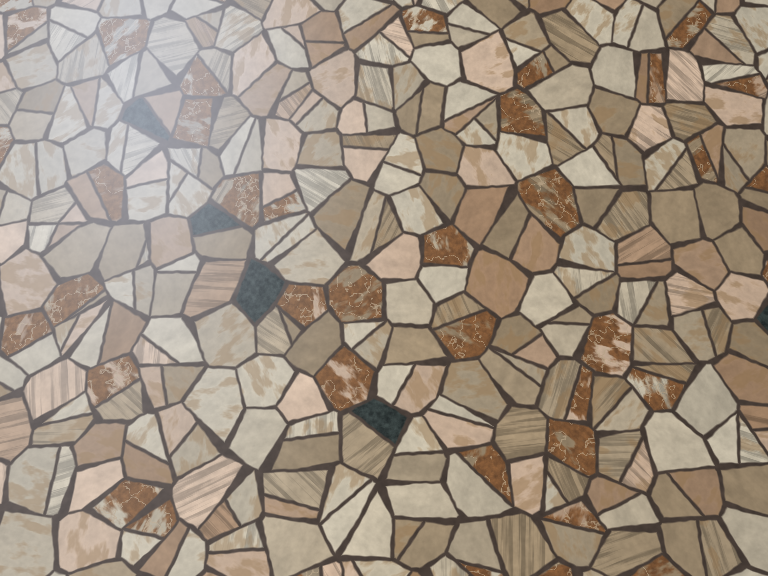
This texture is drawn by a WebGL 2 fragment shader. Its source:

```glsl
#version 300 es
precision highp float;

uniform vec2 u_resolution;
out vec4 fragColor;

vec3 hash3(vec2 p) {
    vec3 q = fract(p.xyx * vec3(0.1031, 0.1030, 0.0973));
    q += dot(q, q.yxz + 33.33);
    return fract((q.xxy + q.yzz) * q.zyx);
}

float noise(vec2 p) {
    vec2 i = floor(p), f = fract(p);
    f = f * f * (3.0 - 2.0 * f);
    float low = mix(hash3(i).x, hash3(i + vec2(1, 0)).x, f.x);
    float high = mix(hash3(i + vec2(0, 1)).x, hash3(i + vec2(1, 1)).x, f.x);
    return mix(low, high, f.y);
}

float fbm(vec2 p) {
    float sum = 0.0, amp = 0.5;
    for (int i = 0; i < 4; i++) {
        sum += amp * noise(p);
        p = mat2(1.6, 1.2, -1.2, 1.6) * p + 7.3;
        amp *= 0.5;
    }
    return sum / 0.9375;
}

vec2 direction(float turn) {
    return vec2(cos(6.2832 * turn), sin(6.2832 * turn));
}

vec2 site(vec2 cell) {
    return cell + 0.5 + 0.86 * (hash3(cell).xy - 0.5);
}

// Returns the inset distance to the stone's edge, and the stone's id
vec3 paving(vec2 p) {
    vec2 base = floor(p), cell = base;
    float nearest = 1e3;
    for (int y = -2; y <= 2; y++)
    for (int x = -2; x <= 2; x++) {
        vec2 c = base + vec2(x, y), r = site(c) - p;
        if (dot(r, r) < nearest) {
            nearest = dot(r, r);
            cell = c;
        }
    }

    // Straight edges, tilted a little so that the joints taper
    vec2 centre = site(cell);
    float edge = 1e3;
    for (int y = -2; y <= 2; y++)
    for (int x = -2; x <= 2; x++) {
        if (x == 0 && y == 0) continue;
        vec2 c = cell + vec2(x, y), s = site(c);
        vec2 normal = normalize(s - centre), toMid = 0.5 * (s + centre) - p;
        vec3 r = hash3(cell * 7.0 + c * 3.0 + 11.0);
        vec2 tilted = normalize(normal + (r.x - 0.5) * 0.34 * vec2(-normal.y, normal.x));
        edge = min(edge, dot(toMid, normal) - 0.024);
        edge = min(edge, dot(toMid, tilted) - 0.02 - 0.03 * r.y);
    }

    // Some stones are broken in two
    vec3 cut = hash3(cell + 71.7);
    vec2 id = cell;
    if (cut.x < 0.42) {
        float side = dot(p - centre, direction(cut.y)) + 0.2 * (cut.z - 0.5);
        edge = min(edge, abs(side) - 0.032);
        id += side > 0.0 ? 0.37 : 0.0;
    }
    return vec3(edge, id);
}

vec3 stoneColor(vec2 p, vec2 id, float warmth) {
    vec3 kind = hash3(id * 3.7 + 19.1), tone = hash3(id * 5.3 + 43.7);
    vec2 along = direction(kind.z);
    vec2 q = vec2(dot(p, along), dot(p, vec2(-along.y, along.x))) + 40.0 * tone.xy;
    float cloud = fbm(q * vec2(2.5, 5.0));
    float grain = fbm(q * 13.0);

    float tan_ = smoothstep(0.3, 1.05, tone.x + warmth);
    vec3 color = mix(vec3(0.79, 0.75, 0.665), vec3(0.61, 0.535, 0.43), tan_);
    color = mix(color, color * vec3(1.03, 0.95, 0.93), step(0.72, tone.z));
    color *= 0.91 + 0.13 * tone.y;
    color *= 0.85 + 0.2 * cloud + 0.1 * grain;

    // Sedimentary bands
    float band = fbm(q * vec2(0.8, 14.0));
    color *= 1.0 - 0.22 * step(0.76, tone.y) * smoothstep(0.4, 0.7, band);

    // Ochre stains and rust marble with pale veins
    float stain = smoothstep(0.48, 0.68, cloud) * step(0.5, kind.x);
    color = mix(color, vec3(0.56, 0.45, 0.32), 0.55 * stain);
    if (kind.y > 0.91 - 0.08 * warmth) {
        vec3 rust = mix(vec3(0.36, 0.25, 0.17), vec3(0.58, 0.40, 0.25), grain);
        color = mix(color, rust, smoothstep(0.3, 0.5, cloud));
        float vein = abs(fbm(q * 3.5 + 9.0) - 0.5);
        color = mix(color, vec3(0.72, 0.64, 0.53), 0.7 * (1.0 - smoothstep(0.0, 0.035, vein)));
    }
    // Rare dark green stones
    if (kind.y < 0.018) color = mix(vec3(0.10, 0.12, 0.12), vec3(0.27, 0.31, 0.30), grain);
    return color;
}

void main() {
    vec2 uv = gl_FragCoord.xy / u_resolution.y;
    float aspect = u_resolution.x / u_resolution.y;

    // The floor recedes towards the top
    float density = 10.0 + 4.5 * uv.y;
    vec2 p = vec2((uv.x - 0.5 * aspect) * density, 10.0 * uv.y + 2.25 * uv.y * uv.y) + 23.0;
    vec2 rough = vec2(noise(p * 9.0), noise(p * 9.0 + 31.0)) - 0.5;
    vec3 stone = paving(p + 0.025 * rough);

    float warmth = 0.22 * smoothstep(0.35, 1.25, uv.x);
    float soft = max(1.1 * density / u_resolution.y, 0.018);
    vec3 grout = vec3(0.275, 0.235, 0.21) * (0.85 + 0.3 * fbm(p * 8.0));
    vec3 color = mix(grout, stoneColor(p, stone.yz, warmth), smoothstep(-soft, soft, stone.x));

    // Cool window light reflected at the upper left
    vec2 g = (uv - vec2(0.3, 0.84)) / vec2(0.3, 0.42);
    float glare = 0.42 * exp(-dot(g, g));
    glare += 0.3 * (1.0 - smoothstep(0.0, 0.75, uv.x)) * (0.5 + 0.5 * uv.y);
    color = mix(color, vec3(0.83, 0.86, 0.93), glare);
    color *= 1.02 - 0.07 * smoothstep(0.7, 1.4, uv.x);
    fragColor = vec4(color, 1.0);
}
```
